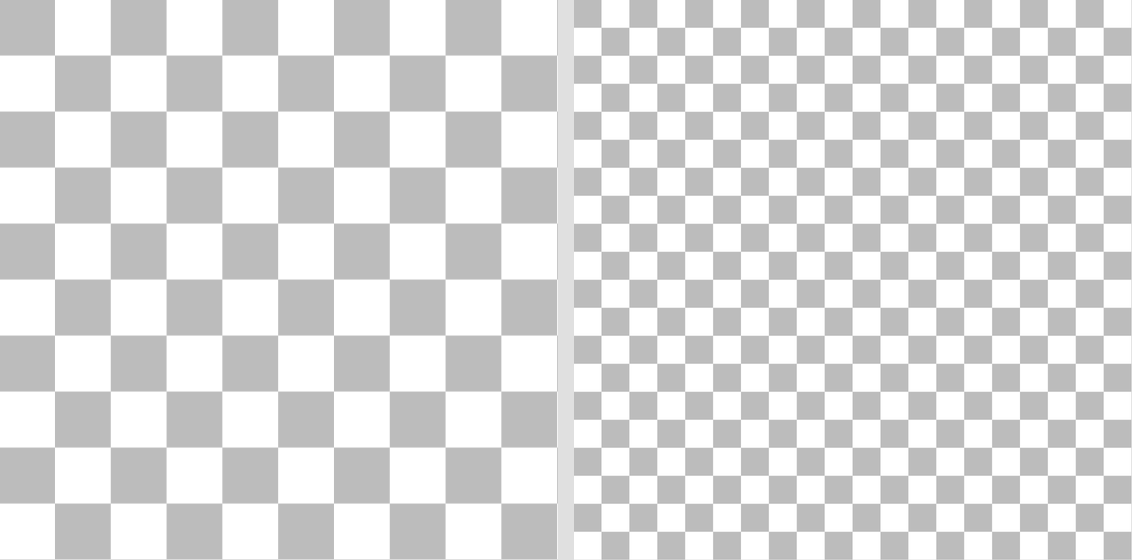
Left: one tile. Right: repeated 2 by 2.
This pattern is drawn by a WebGL 1 fragment shader. Its source:

```glsl
precision highp float;
// Seamless two-tone checkerboard of light grey and white squares.

#define CELLS 10.0                    // squares across and down, even so it wraps
#define SHIFT vec2(-0.0015, 0.0008)   // grid offset as a share of the canvas
#define EDGE_PIXELS 1.0               // width of the smoothed edge
#define WHITE vec3(1.0)
#define GREY vec3(0.737)

uniform vec2 u_resolution;

// Signed distance to the nearest grid line, negative in even cells.
vec2 signedStripes(vec2 cell) {
  return abs(mod(cell + 0.5, 2.0) - 1.0) - 0.5;
}

// Smoothed checker: 1 where both cell indices share parity, 0 elsewhere.
float checker(vec2 cell, vec2 edgeWidth) {
  vec2 wave = clamp(2.0 * signedStripes(cell) / edgeWidth, -1.0, 1.0);
  return 0.5 + 0.5 * wave.x * wave.y;
}

void main() {
  vec2 uv = gl_FragCoord.xy / u_resolution;
  vec2 edgeWidth = EDGE_PIXELS * CELLS / u_resolution;
  float isWhite = checker((uv - SHIFT) * CELLS, edgeWidth);
  gl_FragColor = vec4(mix(GREY, WHITE, isWhite), 1.0);
}
```
